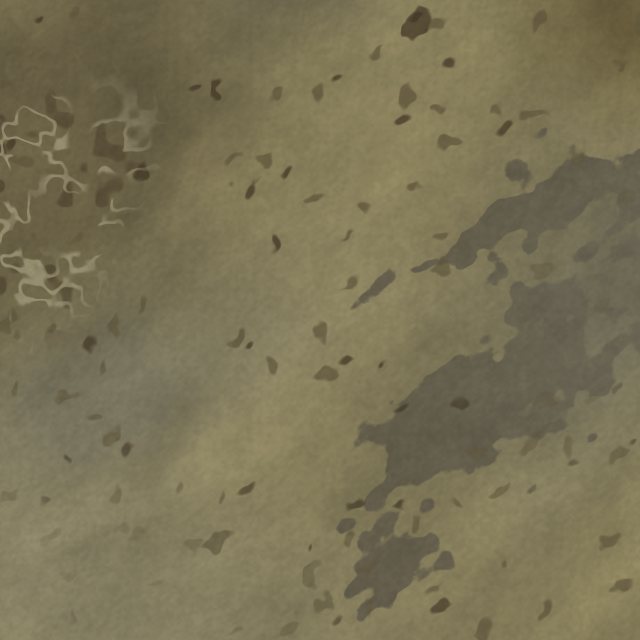
This texture is drawn by a WebGL 2 fragment shader. Its source:

```glsl
#version 300 es
precision highp float;
// Weathered ochre stone: soft grey and brown stains, ragged lichen-like patches,
// small dark pits and a flaky crust at the upper left. Stains are rotated
// Gaussians, patches are thresholded fbm, pits are jittered cells.

uniform vec2 u_resolution;
out vec4 fragColor;

const vec3 OCHRE = vec3(0.545, 0.51, 0.365);
const vec3 TAN   = vec3(0.54, 0.515, 0.405);
const vec3 BROWN = vec3(0.41, 0.375, 0.27);
const vec3 UMBER = vec3(0.40, 0.35, 0.215);
const vec3 GREY  = vec3(0.455, 0.44, 0.365);
const vec3 SLATE = vec3(0.365, 0.34, 0.28);
const vec3 PIT   = vec3(0.25, 0.21, 0.145);
const vec3 FLAKE = vec3(0.63, 0.60, 0.48);

float hash(vec2 p) {
    return fract(sin(dot(p, vec2(127.1, 311.7))) * 43758.55);
}

mat2 rotation(float a) {
    float c = cos(a), s = sin(a);
    return mat2(c, -s, s, c);
}

float noise(vec2 p) {
    vec2 i = floor(p), f = fract(p);
    f = f * f * (3.0 - 2.0 * f);
    float low = mix(hash(i), hash(i + vec2(1, 0)), f.x);
    float high = mix(hash(i + vec2(0, 1)), hash(i + vec2(1, 1)), f.x);
    return mix(low, high, f.y);
}

float fbm(vec2 p) {
    float sum = 0.0, amp = 0.5;
    for (int i = 0; i < 5; i++) {
        sum += amp * noise(p);
        p = rotation(0.6) * p * 2.03 + 17.3;
        amp *= 0.5;
    }
    return sum / 0.97;
}

// Soft elliptical region, 1 at its centre
float region(vec2 p, vec2 centre, vec2 radius, float angle) {
    vec2 q = rotation(angle) * (p - centre) / radius;
    return exp(-dot(q, q));
}

// Scattered ragged pits, mostly stretched along the rising diagonal
float pits(vec2 p, float cells, float radius, float density, float seed) {
    vec2 g = p * cells;
    vec2 ragged = vec2(noise(p * 65.0 + seed), noise(p * 65.0 + seed + 40.0)) - 0.5;
    float mask = 0.0;
    for (int y = -1; y <= 1; y++)
    for (int x = -1; x <= 1; x++) {
        vec2 id = floor(g) + vec2(x, y);
        float pick = hash(id + seed);
        vec2 centre = id + 0.15 + 0.7 * vec2(hash(id + seed + 3.1), hash(id + seed + 7.7));
        vec2 q = rotation(0.7 + 1.6 * (hash(id + seed + 5.3) - 0.5)) * ((g - centre) / cells + ragged * radius * 1.5);
        float size = radius * mix(0.5, 1.2, hash(id + seed + 9.2));
        float d = length(q * vec2(0.65, 1.25)) - size;
        mask = max(mask, step(pick, density) * (1.0 - smoothstep(-0.003, 0.003, d)));
    }
    return mask;
}

void main() {
    vec2 p = gl_FragCoord.xy / u_resolution;
    vec2 warp = vec2(fbm(p * 6.0), fbm(p * 6.0 + 31.0)) - 0.5;
    vec2 w = p + 0.16 * warp;
    vec2 along = rotation(0.7) * p;

    // Broad stains
    float crustArea = region(w, vec2(0.06, 0.78), vec2(0.40, 0.24), 0.75);
    float paleArea = region(w, vec2(0.10, 0.06), vec2(0.45, 0.24), -0.3);
    float greyArea = region(w, vec2(0.16, 0.39), vec2(0.30, 0.13), 0.45);
    float rightArea = region(w, vec2(0.97, 0.54), vec2(0.30, 0.20), 0.8);
    vec3 col = mix(OCHRE, TAN, 0.9 * paleArea);
    col = mix(col, BROWN, min(1.0, 1.25 * crustArea));
    col = mix(col, GREY, 0.85 * greyArea);
    col = mix(col, GREY * 0.94, 0.85 * rightArea);
    col = mix(col, UMBER, 0.8 * region(w, vec2(1.0, 1.0), vec2(0.16, 0.13), -0.6));
    col = mix(col, SLATE, 0.55 * region(w, vec2(0.48, 1.0), vec2(0.13, 0.06), 0.2));
    col *= 0.975 + 0.30 * (fbm(along * vec2(7.0, 11.0) + 5.0) - 0.5);

    // Ragged slate patches
    float weight = 0.95 * region(w, vec2(0.85, 0.44), vec2(0.20, 0.11), 0.75);
    weight += 1.1 * region(w, vec2(0.70, 0.31), vec2(0.10, 0.065), 0.2);
    weight += 1.15 * region(w, vec2(0.60, 0.10), vec2(0.085, 0.10), 0.0);
    weight += 0.95 * region(w, vec2(0.74, 0.64), vec2(0.20, 0.028), 0.5);
    weight += 0.75 * region(w, vec2(0.93, 0.72), vec2(0.16, 0.10), 0.4);
    float field = 0.65 * fbm(along * vec2(13.0, 19.0)) + 0.35 * noise(along * vec2(34.0, 48.0));
    float patches = smoothstep(-0.035, 0.035, field - mix(0.86, 0.27, min(weight, 1.0)));
    vec3 slate = mix(SLATE, GREY * 0.93, 0.65 * rightArea) * (0.92 + 0.16 * fbm(p * 25.0));
    col = mix(col, slate, 0.88 * patches);

    // Faint and deep pits
    float open = 1.0 - 0.75 * max(paleArea, rightArea);
    col = mix(col, SLATE * vec3(1.02, 0.99, 0.85), 0.75 * open * pits(p, 15.0, 0.011, 0.36, 2.0));
    col = mix(col, PIT, 0.72 * open * pits(p, 12.0, 0.0085, 0.22, 23.0));
    col = mix(col, PIT, 0.7 * open * pits(p, 5.0, 0.016, 0.18, 61.0));

    // Flaky crust: curled pale flecks between dark gaps
    float flakeArea = smoothstep(0.25, 0.75, region(w, vec2(0.04, 0.66), vec2(0.27, 0.17), 0.9));
    float curl = noise(p * 42.0 + 4.0 * warp);
    float fleck = 1.0 - smoothstep(0.04, 0.13, abs(curl - 0.62));
    fleck *= smoothstep(0.45, 0.65, noise(p * 24.0 + 9.0));
    float gap = 1.0 - smoothstep(0.18, 0.32, noise(p * 38.0 + 71.0));
    col = mix(col, PIT * 1.15, 0.6 * flakeArea * gap);
    col = mix(col, FLAKE, 0.75 * flakeArea * fleck);

    // Fine surface grain
    float grain = 0.6 * noise(along * vec2(110.0, 150.0)) + 0.4 * noise(p * 230.0) - 0.5;
    col *= 1.0 + 0.11 * grain;
    fragColor = vec4(col, 1.0);
}
```
